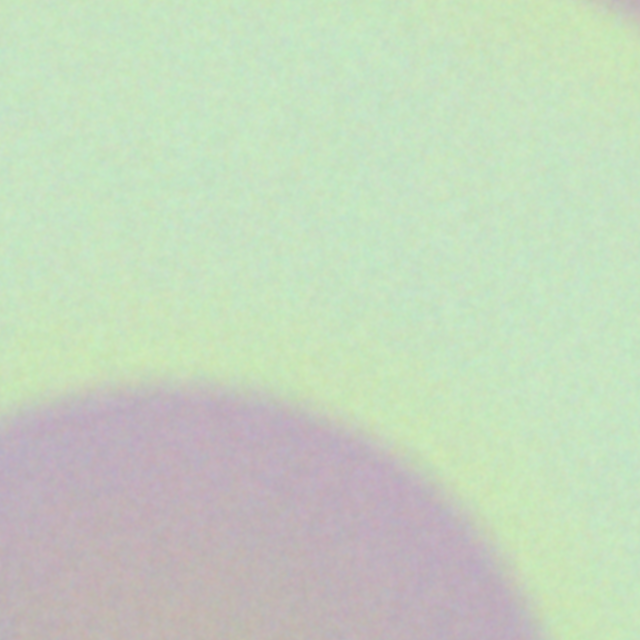
This background is drawn by a WebGL 2 fragment shader. Its source:

```glsl
#version 300 es
precision highp float;

uniform vec2 u_resolution;
out vec4 outColor;

const vec3 MINT = vec3(0.783, 0.892, 0.764);
const vec3 LIME = vec3(0.793, 0.897, 0.724);
const vec3 LAVENDER = vec3(0.748, 0.690, 0.743);
const vec3 ROSE_GREY = vec3(0.757, 0.722, 0.700);

float hash(vec2 p) {
    return fract(sin(dot(p, vec2(127.1, 311.7))) * 43758.5453);
}

float valueNoise(vec2 p) {
    vec2 cell = floor(p);
    vec2 f = fract(p);
    f = f * f * (3.0 - 2.0 * f);
    float low = mix(hash(cell), hash(cell + vec2(1.0, 0.0)), f.x);
    float high = mix(hash(cell + vec2(0.0, 1.0)), hash(cell + vec2(1.0, 1.0)), f.x);
    return mix(low, high, f.y);
}

// Independent noise per channel, centred on zero
vec3 colorNoise(vec2 p) {
    return vec3(valueNoise(p), valueNoise(p + 37.3), valueNoise(p + 91.7)) - 0.5;
}

// Octaves of colored noise, each turned to hide the grid
vec3 grain(vec2 p, float scale, float strength) {
    mat2 turn = mat2(0.8, 0.6, -0.6, 0.8);
    vec3 sum = vec3(0.0);
    for (int octave = 0; octave < 3; octave++) {
        p = turn * p;
        sum += strength * colorNoise(p * scale);
        scale *= 1.6;
    }
    return sum;
}

// Pale band, with a lime glow along both of its edges
vec3 bandColor(float radius, float inner, float outer) {
    float edgeDistance = min(abs(radius - inner), abs(outer - radius));
    float glow = 1.0 - smoothstep(0.02, 0.23, edgeDistance);
    return mix(MINT, LIME, glow);
}

// Disc that warms from its rim toward its centre
vec3 discColor(float radius, float rim) {
    return mix(ROSE_GREY, LAVENDER, smoothstep(rim - 0.42, rim - 0.04, radius));
}

float softStep(float edge, float softness, float x) {
    return smoothstep(edge - softness, edge + softness, x);
}

void main() {
    vec2 uv = gl_FragCoord.xy / u_resolution;
    vec2 center = vec2(0.26, -0.233);
    float innerEdge = 0.634;
    float outerEdge = 1.405;
    float softness = 0.040;
    float radius = length(uv - center);

    // Concentric disc, pale band and outer ring
    vec3 color = discColor(radius, innerEdge);
    color = mix(color, bandColor(radius, innerEdge, outerEdge),
                softStep(innerEdge, softness, radius));
    color = mix(color, mix(LAVENDER, ROSE_GREY, 0.5),
                softStep(outerEdge, softness, radius));

    // Broad tint drift and fine colored grain
    color += 0.010 * colorNoise(uv * 7.0);
    color += grain(uv, 80.0, 0.025);

    outColor = vec4(clamp(color, 0.0, 1.0), 1.0);
}
```
